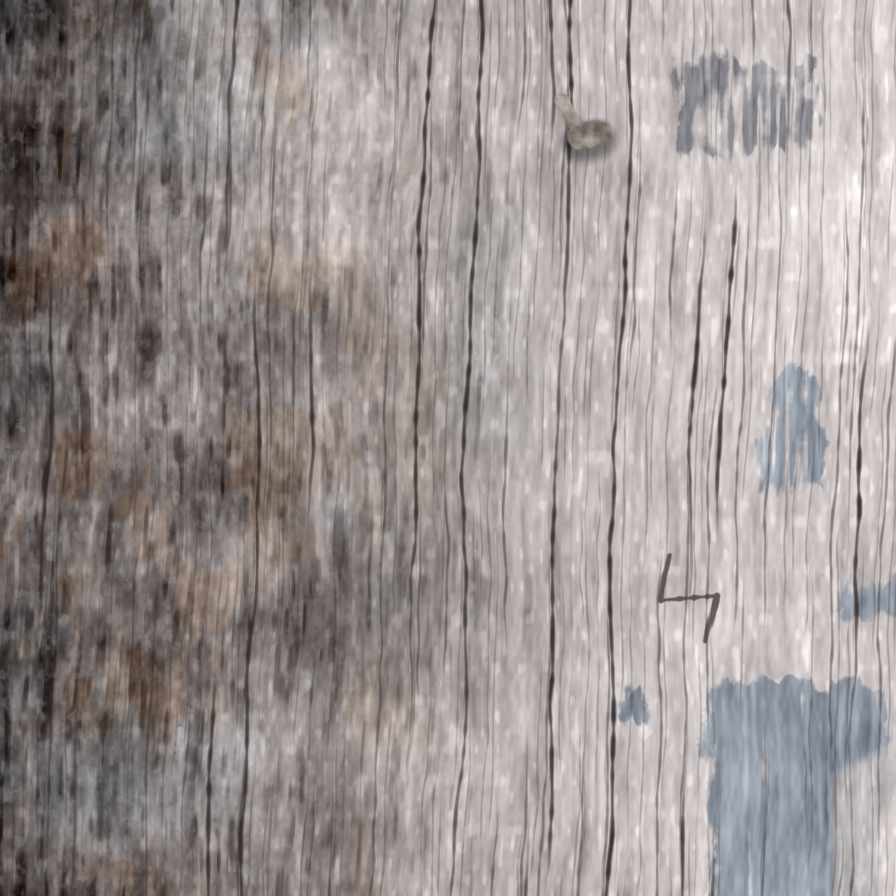
Write a WebGL 1 fragment shader that draws this texture.

```glsl
precision highp float;
// Weathered, cracked wood with dark stains, worn blue-grey paint and bent metal.
uniform vec2 u_resolution;

const vec3 WARM_TINT = vec3(0.022, -0.006, -0.012);
const vec3 COOL_GREY = vec3(0.50, 0.51, 0.525);
const vec3 RAW_WOOD = vec3(0.59, 0.49, 0.42);
const vec3 PAINT = vec3(0.55, 0.59, 0.64);
const vec3 SLATE = vec3(0.43, 0.44, 0.48);
const vec3 CHALK = vec3(0.76, 0.76, 0.77);
const vec3 CRACK = vec3(0.19, 0.16, 0.16);
const vec3 RUST = vec3(0.29, 0.23, 0.21);
const vec3 METAL = vec3(0.56, 0.53, 0.50);
const float DARK_SIDE = 0.40;
const float LIGHT_SIDE = 0.78;
const float GRAIN_CONTRAST = 0.24;

float hash(vec2 p) { return fract(sin(dot(p, vec2(127.1, 311.7))) * 43758.55); }

float noise(vec2 p) {
  vec2 i = floor(p), f = fract(p);
  f = f * f * (3.0 - 2.0 * f);
  return mix(mix(hash(i), hash(i + vec2(1, 0)), f.x),
             mix(hash(i + vec2(0, 1)), hash(i + vec2(1, 1)), f.x), f.y);
}

float fbm(vec2 p) {
  float sum = 0.0, amp = 0.5;
  for (int i = 0; i < 5; i++) {
    sum += amp * noise(p);
    p = p * 2.03 + 17.3;
    amp *= 0.5;
  }
  return sum;
}

// Soft spot: centre in xy, radii in zw.
float blob(vec2 p, vec4 spot) {
  vec2 q = (p - spot.xy) / spot.zw;
  return exp(-dot(q, q));
}

float segment(vec2 p, vec2 a, vec2 b) {
  vec2 d = b - a;
  return length(p - a - d * clamp(dot(p - a, d) / dot(d, d), 0.0, 1.0));
}

float cover(float d) { return 1.0 - smoothstep(-0.0015, 0.0015, d); }

// Vertical splits that open and close; rate sets how often along their length.
float cracks(vec2 p, float spacing, float halfWidth, float rate, float seed) {
  float dark = 0.0, column = floor(p.x / spacing);
  for (int i = -1; i <= 1; i++) {
    float id = column + float(i), r = hash(vec2(id, seed)), row = id * 7.0 + seed;
    float ragged = noise(vec2(row, p.y * 75.0));
    float centre = (id + 0.1 + 0.8 * r) * spacing + 0.003 * (noise(vec2(row, p.y * 28.0)) - 0.5)
      + 0.04 * spacing * sin(p.y * (9.0 + 8.0 * r) + r * 40.0);
    float open = smoothstep(0.38, 0.72, noise(vec2(row, p.y * rate + r * 9.0)));
    float w = halfWidth * (0.3 + open) * (0.5 + ragged);
    float line = 1.0 - smoothstep(0.2 * w, w + 0.001, abs(p.x - centre));
    dark = max(dark, open * line * (0.6 + 0.4 * ragged));
  }
  return dark;
}

// Ragged paint block (centre, half size), eaten away in vertical streaks.
float paint(vec2 p, vec4 block, float wear) {
  vec2 q = abs(p - block.xy) - block.zw;
  float d = max(q.x, q.y) + 0.05 * (fbm(p * vec2(60.0, 30.0)) - 0.5);
  float streak = 0.5 * noise(p * vec2(190.0, 14.0)) + 0.5 * fbm(p * 28.0);
  return (1.0 - smoothstep(-0.004, 0.004, d)) * smoothstep(wear - 0.1, wear + 0.1, streak);
}

void main() {
  vec2 uv = gl_FragCoord.xy / u_resolution, p = uv;
  p.x += 0.003 * sin(p.y * 9.0 + p.x * 5.0) + 0.0012 * sin(p.y * 31.0 + p.x * 23.0) - 0.03 * p.y;
  float worn = 1.0 - smoothstep(0.2, 0.7, uv.x);

  // Broad light and stains
  float tone = mix(DARK_SIDE, LIGHT_SIDE, smoothstep(-0.05, 0.85, uv.x));
  tone -= 0.17 * blob(uv, vec4(0.05, 0.94, 0.13, 0.12)) + 0.14 * blob(uv, vec4(0.0, 0.74, 0.06, 0.1));
  tone -= 0.10 * blob(uv, vec4(0.28, 0.3, 0.24, 0.08));
  tone += 0.13 * blob(uv, vec4(0.32, 0.85, 0.16, 0.17)) + 0.1 * blob(uv, vec4(0.98, 0.74, 0.1, 0.13));
  tone += (fbm(uv * vec2(8.0, 11.0)) - 0.48) * mix(0.14, 0.42, worn);
  tone += (fbm(p * vec2(60.0, 13.0)) - 0.48) * mix(0.15, 0.34, worn);

  // Fine fibres, rough mottling, short dark dashes and pale splinters
  float grain = 0.4 * noise(p * vec2(200.0, 9.0)) + 0.3 * noise(p * vec2(120.0, 16.0))
    + 0.3 * noise(p * vec2(270.0, 70.0)) - 0.5;
  tone += GRAIN_CONTRAST * grain + mix(0.08, 0.2, worn) * (fbm(p * vec2(130.0, 85.0)) - 0.48);
  tone -= mix(0.05, 0.15, worn) * smoothstep(0.62, 0.9, noise(p * vec2(150.0, 26.0) + 40.0));
  tone += 0.09 * smoothstep(0.65, 0.92, noise(p * vec2(170.0, 55.0) + 80.0));
  vec3 col = vec3(tone) + WARM_TINT;

  // Exposed raw wood, cool film and chalky flecks
  float raw = smoothstep(0.53, 0.68, fbm(uv * vec2(13.0, 10.0) + 31.0) + 0.3 * grain
    + 0.08 * blob(uv, vec4(0.42, 0.48, 0.16, 0.12)));
  col = mix(col, RAW_WOOD + 0.9 * (tone - 0.53), 0.5 * raw * worn);
  float film = smoothstep(0.46, 0.66, fbm(uv * vec2(5.0, 7.0) + 73.0));
  col = mix(col, COOL_GREY + 0.9 * (tone - 0.51), 0.45 * film * worn);
  float scuff = blob(uv, vec4(0.55, 0.61, 0.05, 0.035)) + blob(uv, vec4(0.19, 0.19, 0.02, 0.025));
  float flecks = smoothstep(0.56, 0.7, fbm(uv * vec2(85.0, 65.0) + 9.0));
  col = mix(col, CHALK, 0.7 * flecks * min(scuff + 0.25 * worn, 1.0));

  // Paint remains
  float blue = paint(uv, vec4(0.89, 0.1, 0.1, 0.135), 0.2);
  blue *= 1.0 - 0.85 * smoothstep(0.0, 0.02, min(uv.x - 0.92, 0.5 * uv.x - 0.32 - uv.y));
  blue = max(blue, paint(uv, vec4(0.885, 0.52, 0.035 - 0.3 * max(uv.y - 0.52, 0.0), 0.065), 0.4));
  blue = max(blue, paint(uv, vec4(0.97, 0.33, 0.038, 0.014), 0.35));
  blue = max(blue, paint(uv, vec4(0.705, 0.215, 0.014, 0.02), 0.25));
  col = mix(col, PAINT + 0.35 * grain + 0.2 * (fbm(uv * 14.0) - 0.5), 0.9 * blue);
  col = mix(col, SLATE + 0.4 * grain, 0.7 * paint(uv, vec4(0.83, 0.88, 0.075, 0.05), 0.46));

  // Splits in the wood, from hairlines to long cracks
  float hairline = 0.27 * cracks(p, 0.0115, 0.0007, 9.0, 5.0);
  float minor = 0.5 * cracks(p, 0.031, 0.0011, 5.0, 3.0);
  float major = 0.95 * cracks(p, 0.06, 0.0019, 2.8, 21.0);
  col = mix(col, CRACK, max(hairline, max(minor, major)));

  // Bent staple, then a folded scrap of metal with its shadow
  vec2 elbow = vec2(0.737, 0.33), bend = vec2(0.8, 0.335), fold = vec2(0.648, 0.848);
  float staple = min(segment(uv, vec2(0.747, 0.38), elbow),
    min(segment(uv, elbow, bend) + 0.001, segment(uv, bend, vec2(0.787, 0.285))));
  col = mix(col, RUST, 0.8 * cover(staple - 0.0028 - 0.006 * grain));
  float scrap = min(segment(uv, vec2(0.627, 0.888), fold) - 0.008,
    segment(uv, fold, vec2(0.667, 0.851)) - 0.015);
  col *= 1.0 - 0.4 * (1.0 - smoothstep(-0.004, 0.01, scrap + 0.3 * (uv.y - 0.855)));
  col = mix(col, METAL + 0.6 * (fbm(uv * 70.0) - 0.5) + 3.0 * (uv.y - 0.86), cover(scrap));
  gl_FragColor = vec4(clamp(col, 0.0, 1.0), 1.0);
}
```
